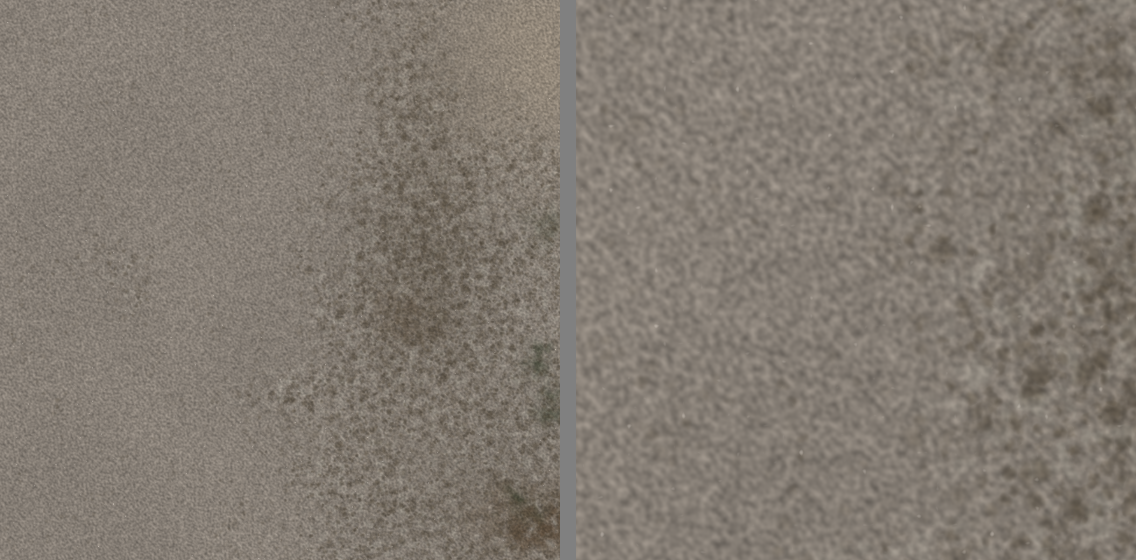
Left, the full canvas; right, a detail of the centre.
This texture is drawn by a Shadertoy shader. Its source:

```glsl
#define GRAIN_SCALE 185.0
#define GRAIN_CONTRAST 0.215
#define MOTTLE_CONTRAST 0.075
#define SPECK_SCALE 112.0
#define SPOT_SCALE 66.0
#define SPOT_OPACITY 0.55
#define CONCRETE vec3(0.528, 0.497, 0.463)
#define SAND vec3(0.585, 0.540, 0.480)
#define PALE vec3(0.600, 0.580, 0.540)
#define LICHEN vec3(0.300, 0.265, 0.210)
#define RUST vec3(0.320, 0.255, 0.185)
#define MOSS vec3(0.240, 0.260, 0.195)

vec3 hash3(vec2 p) {
    vec3 q = fract(p.xyx * vec3(0.1031, 0.1030, 0.0973));
    q += dot(q, q.yxz + 33.33);
    return fract((q.xxy + q.yzz) * q.zyx);
}

float cornerSlope(vec2 cell, vec2 corner, vec2 f) {
    float angle = 6.2832 * hash3(cell + corner).x;
    return dot(vec2(cos(angle), sin(angle)), f - corner);
}

float gradientNoise(vec2 p) {
    vec2 cell = floor(p), f = fract(p);
    vec2 w = f * f * f * (f * (f * 6.0 - 15.0) + 10.0);
    float low = mix(cornerSlope(cell, vec2(0, 0), f), cornerSlope(cell, vec2(1, 0), f), w.x);
    float high = mix(cornerSlope(cell, vec2(0, 1), f), cornerSlope(cell, vec2(1, 1), f), w.x);
    return mix(low, high, w.y);
}

float fbm(vec2 p) {
    float sum = 0.0, amplitude = 1.0;
    for (int i = 0; i < 4; i++) {
        sum += amplitude * gradientNoise(p);
        p = mat2(1.6, 1.2, -1.2, 1.6) * p + 17.3;
        amplitude *= 0.55;
    }
    return sum;
}

float blob(vec2 p, vec2 center, vec2 radius) {
    vec2 d = (p - center) / radius;
    return exp(-dot(d, d));
}

// Likelihood of dark growth: heavy to the lower right, clear in the top corner
float growth(vec2 p) {
    float side = smoothstep(-0.18, 0.20, p.x - mix(0.48, 0.64, p.y));
    float cover = 0.15 + 0.38 * side;
    cover += 0.38 * blob(p, vec2(0.76, 0.53), vec2(0.11, 0.17));
    cover += 0.30 * blob(p, vec2(0.51, 0.30), vec2(0.04, 0.06));
    cover += 0.18 * blob(p, vec2(0.23, 0.52), vec2(0.12, 0.08));
    cover -= 0.55 * blob(p, vec2(0.98, 0.92), vec2(0.17, 0.19));
    return clamp(cover + 0.24 * fbm(p * 9.0 + 4.0), 0.0, 1.0);
}

// Soft rounded dots of varied strength, one per cell, kept where growth is likely
float scatter(vec2 p, float scale, float density) {
    vec2 q = p * scale;
    q += 0.3 * vec2(gradientNoise(q * 1.3), gradientNoise(q * 1.3 + 31.0));
    vec2 cell = floor(q);
    float coverage = 0.0;
    for (int y = -1; y <= 1; y++)
    for (int x = -1; x <= 1; x++) {
        vec2 id = cell + vec2(x, y);
        vec3 rnd = hash3(id + scale);
        vec2 center = id + rnd.xy;
        float strength = smoothstep(0.0, 0.35, density - rnd.z);
        float radius = 0.45 + 0.35 * fract(rnd.z * 37.0);
        float falloff = 1.0 - smoothstep(0.1, 1.0, length(q - center) / radius);
        coverage = max(coverage, strength * falloff);
    }
    return coverage;
}

void mainImage(out vec4 fragColor, in vec2 fragCoord) {
    vec2 uv = fragCoord / iResolution.xy;
    vec2 warped = uv + 0.045 * vec2(fbm(uv * 11.0), fbm(uv * 11.0 + 23.0));
    float cover = growth(uv);
    float dirty = smoothstep(0.15, 0.6, cover);

    // Slab with broad tone drift and a sandy corner
    vec3 color = CONCRETE * (1.0 + 0.05 * fbm(uv * 3.0 + 8.0));
    color = mix(color, SAND, 0.85 * blob(warped, vec2(0.98, 0.90), vec2(0.18, 0.20)));

    // Pale and dark patches mixed through the growth
    float patches = fbm(uv * 55.0 + 60.0);
    color = mix(color, PALE, 0.60 * smoothstep(0.0, 0.5, patches) * dirty);
    color = mix(color, LICHEN, 0.35 * smoothstep(0.0, 0.55, -patches) * dirty);

    // Broad stains
    float haze = blob(warped, vec2(0.76, 0.53), vec2(0.11, 0.18))
               + 0.6 * blob(warped, vec2(0.76, 0.86), vec2(0.10, 0.15))
               + 0.35 * blob(warped, vec2(0.85, 0.15), vec2(0.25, 0.20));
    float rust = 0.80 * blob(warped, vec2(0.97, 0.07), vec2(0.11, 0.055))
               + 0.30 * blob(warped, vec2(0.72, 0.43), vec2(0.05, 0.04));
    float moss = blob(warped, vec2(0.96, 0.35), vec2(0.025, 0.030))
               + 0.8 * blob(warped, vec2(0.99, 0.27), vec2(0.025, 0.025))
               + blob(warped, vec2(0.94, 0.11), vec2(0.025, 0.018))
               + 0.5 * blob(warped, vec2(0.97, 0.60), vec2(0.030, 0.030));
    float broken = clamp(0.75 + 0.9 * fbm(uv * 45.0), 0.0, 1.0);
    color = mix(color, LICHEN, 0.32 * haze * broken);
    color = mix(color, RUST, rust * broken);
    color = mix(color, MOSS, min(0.75 * moss, 0.8) * broken);

    // Dark specks and larger spots
    float specks = scatter(uv, SPECK_SCALE, 0.95 * cover);
    float spots = scatter(uv, SPOT_SCALE, 0.75 * cover - 0.04);
    color = mix(color, LICHEN, SPOT_OPACITY * max(0.8 * specks, spots));

    // Fine grain, drawn out slightly along the falling diagonal
    vec2 slant = vec2(0.85 * (uv.x + uv.y), 0.6 * (uv.x - uv.y));
    float grain = gradientNoise(slant * GRAIN_SCALE) + 0.7 * gradientNoise(uv * GRAIN_SCALE * 1.3 + 9.0);
    float mottle = fbm(uv * 60.0 + 40.0);
    color *= 1.0 + GRAIN_CONTRAST * grain + MOTTLE_CONTRAST * mottle;

    // Rare glinting sand grains
    float glint = smoothstep(0.45, 0.75, gradientNoise(uv * GRAIN_SCALE + 70.0));
    color += 0.18 * glint;

    fragColor = vec4(clamp(color, 0.0, 1.0), 1.0);
}
```
